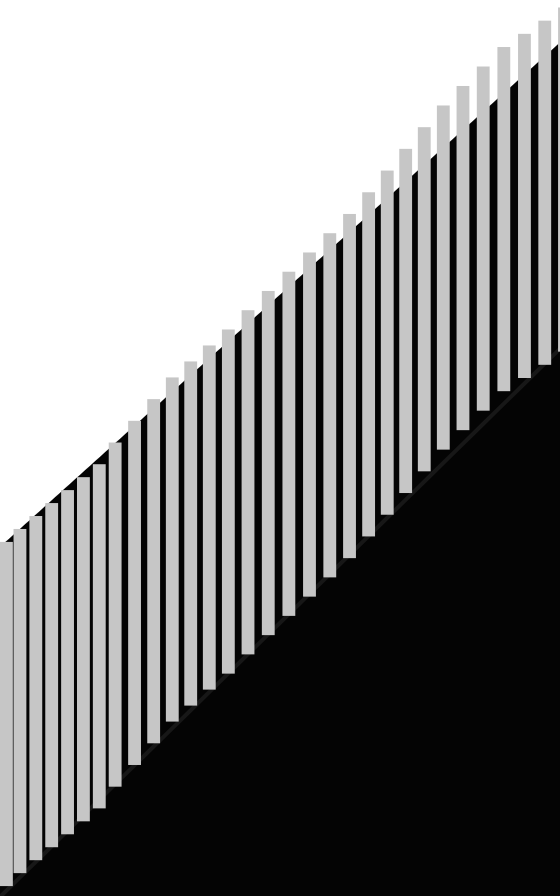
Write a Shadertoy shader that draws this background.

```glsl
// A rising row of grey upright bars over a dark slope, against a white sky.
// Bars share one size; their spacing and climb come from piecewise slopes.
// Everything is laid out on a 480 x 768 design grid scaled to the canvas.

const vec2 GRID = vec2(480.0, 768.0);
const vec2 BAR_SIZE = vec2(11.0, 295.0);
const int BAR_COUNT = 31;

const vec3 SKY = vec3(1.0);
const vec3 SLOPE = vec3(0.014);
const vec3 RIDGE = vec3(0.09);
const vec3 BAR = vec3(0.777);

// Coverage of the region where distance d is negative
float fill(float d, float pixel) {
    return clamp(0.5 - d / pixel, 0.0, 1.0);
}

// Signed height of p above a straight line, measured across the line
float aboveLine(vec2 p, float start, float slope) {
    return (p.y - start - slope * p.x) / sqrt(1.0 + slope * slope);
}

// Coverage of an upright box, given its lower left corner
float boxFill(vec2 p, vec2 corner, vec2 size, float pixel) {
    vec2 d = abs(p - corner - 0.5 * size) - 0.5 * size;
    return fill(d.x, pixel) * fill(d.y, pixel);
}

// Extra climb that begins at bar number "start"
float bend(float i, float start, float slope) {
    return slope * max(i - start, 0.0);
}

// Left edge: tight spacing first, then wider with a slow wobble
float barLeft(float i) {
    float tight = max(13.6 * i - 2.0, 0.0);
    float wobble = 1.7 * cos(6.2832 * (i - 18.8) / 11.0) - 1.6;
    float wide = 93.0 + 16.75 * (i - 7.0) + wobble;
    return i < 7.5 ? tight : wide;
}

// Top edge: a climb whose steepness changes along the row
float barTop(float i) {
    return 303.5 + 11.1 * i
        + bend(i, 6.0, 7.5) + bend(i, 10.0, -4.9) + bend(i, 13.0, 2.8)
        + bend(i, 19.0, 2.1) + bend(i, 24.0, -1.9) + bend(i, 27.0, -5.4);
}

void mainImage(out vec4 fragColor, in vec2 fragCoord) {
    vec2 p = fragCoord / iResolution.xy * GRID;
    float pixel = GRID.y / iResolution.y;

    // Sky and dark slope
    vec3 color = mix(SKY, SLOPE, fill(aboveLine(p, 299.3, 0.9007), pixel));

    // Faint ridge along the feet of the bars
    float ridge = abs(aboveLine(p, -0.8, 0.979)) - 1.7;
    color = mix(color, RIDGE, fill(ridge, pixel));

    // Row of bars
    for (int n = 0; n < BAR_COUNT; n++) {
        float i = float(n);
        vec2 corner = vec2(barLeft(i), barTop(i) - BAR_SIZE.y);
        color = mix(color, BAR, boxFill(p, corner, BAR_SIZE, pixel));
    }

    fragColor = vec4(color, 1.0);
}
```
